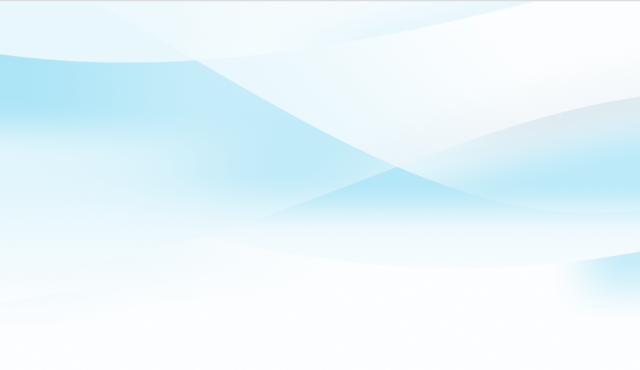
Reproduce this background procedurally as a WebGL 2 fragment shader.

```glsl
#version 300 es
precision highp float;
// Soft overlapping veils of pale blue on white paper.
// Four cubic curves split the canvas into sheets; each sheet has its own
// smooth tint field, and the tint is mapped from paper white to sky blue.

uniform vec2 u_resolution;
out vec4 outColor;

// Palette
const vec3 PAPER = vec3(0.992, 0.995, 0.998);
const vec3 SKY   = vec3(0.655, 0.890, 0.965);
const vec3 MIST  = vec3(0.865, 0.905, 0.925);
const vec3 RULE  = vec3(0.860, 0.865, 0.870);

// Curve coefficients: depth below the top edge as a cubic of x
const vec4 ARC   = vec4(0.1464, 0.2365, -0.6540, 0.1990);
const vec4 SLOPE = vec4(-0.1227, 0.7793, 0.7597, -0.8490);
const vec4 RISE  = vec4(0.7252, 0.0581, -1.2691, 0.7473);
const vec4 BOWL  = vec4(0.4365, 0.8063, -0.5631, 0.0);
const vec4 HEM   = vec4(0.8180, -0.2900, 0.1000, 0.0);

const float RULE_HEIGHT = 0.0034;
const float GRAIN = 0.003;

// Signed depth of p below a curve
float depthBelow(vec4 k, vec2 p) {
    return p.y - (k.x + p.x * (k.y + p.x * (k.z + p.x * k.w)));
}

// Antialiased step across a curve
float cover(float depth) {
    float pixel = 1.0 / u_resolution.y;
    return smoothstep(-pixel, pixel, depth);
}

float glow(vec2 p, vec2 center, vec2 radius) {
    vec2 d = (p - center) / radius;
    return exp(-dot(d, d));
}

float hash(vec2 p) {
    vec3 q = fract(p.xyx * 0.1031);
    q += dot(q, q.yzx + 33.33);
    return fract((q.x + q.y) * q.z);
}

// Band above the arc, crossed by the slope
float topTint(vec2 p, float arc, float belowSlope) {
    float right = 0.11 + 0.13 * smoothstep(-0.10, 0.0, arc) * smoothstep(0.4, 0.6, p.x);
    right += 0.08 * (1.0 - smoothstep(0.2, 0.42, p.x));
    return mix(right, 0.24, belowSlope);
}

// Pale sheet right of the slope, fading toward the upper right
float veilTint(vec2 p) {
    return mix(0.23, 0.02, smoothstep(0.4, 0.95, p.x + 0.5 * (0.35 - p.y)));
}

// Large blue sheet on the left
float bodyTint(vec2 p) {
    float base = mix(0.34, 0.13, smoothstep(0.45, 0.72, p.y));
    float upper = 1.0 - smoothstep(0.26, 0.42, p.y - 0.1 * p.x);
    float strength = mix(0.60, 0.30, smoothstep(0.0, 0.35, p.x));
    return base + upper * strength + 0.36 * glow(p, vec2(0.45, 0.46), vec2(0.18, 0.10));
}

// Wedge under the rising curve, split by the slope
float wedgeTint(vec2 p, float rise, float belowSlope) {
    float fade = smoothstep(0.49, 0.64, p.y);
    float lower = mix(0.85, 0.16, fade);
    float upper = mix(0.30, 0.74, smoothstep(0.0, 0.18, rise));
    upper = mix(upper, 0.14, smoothstep(0.49, 0.63, p.y));
    float tint = mix(upper, lower, belowSlope);
    return tint * (1.0 - 0.45 * smoothstep(0.62, 0.72, p.y));
}

// Paper at the bottom with a blue right corner and a faint left hem
float floorTint(vec2 p) {
    float corner = smoothstep(0.85, 0.98, p.x) * (1.0 - smoothstep(0.69, 0.88, p.y));
    float left = (1.0 - smoothstep(0.1, 0.6, p.x)) * (1.0 - smoothstep(0.68, 0.86, p.y));
    float hem = cover(depthBelow(HEM, p)) * (1.0 - smoothstep(0.05, 0.25, p.x));
    hem *= 1.0 - smoothstep(0.81, 0.92, p.y);
    return 0.01 + 0.62 * corner + 0.16 * left + 0.06 * hem;
}

void main() {
    vec2 p = gl_FragCoord.xy / u_resolution;
    p.y = 1.0 - p.y;

    float arc = depthBelow(ARC, p);
    float rise = depthBelow(RISE, p);
    float belowSlope = cover(depthBelow(SLOPE, p));
    float belowRise = cover(rise);
    float belowBowl = cover(depthBelow(BOWL, p));

    // Stack the sheets from top to bottom
    float tint = mix(veilTint(p), bodyTint(p), belowSlope);
    tint = mix(topTint(p, arc, belowSlope), tint, cover(arc));
    tint = mix(tint, wedgeTint(p, rise, belowSlope), belowRise);
    tint = mix(tint, floorTint(p), belowRise * belowBowl);
    vec3 color = mix(PAPER, SKY, clamp(tint, 0.0, 1.0));

    // Grey mist along the right part of the rising curve
    float mist = belowRise * (1.0 - smoothstep(0.0, 0.14, rise)) * smoothstep(0.62, 0.9, p.x);
    color = mix(color, MIST, 0.7 * mist);
    float haze = (1.0 - belowRise) * (1.0 - belowSlope) * smoothstep(-0.16, 0.0, rise);
    color = mix(color, MIST, 0.22 * haze);

    // Thin rule on the top edge and fine grain against banding
    color = mix(RULE, color, smoothstep(0.5, 1.5, p.y / RULE_HEIGHT));
    color += GRAIN * (hash(floor(p * 512.0)) - 0.5);
    outColor = vec4(color, 1.0);
}
```
